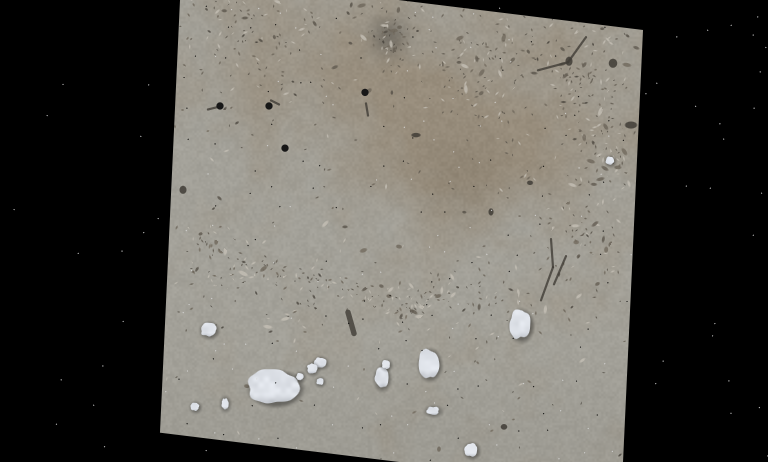
Reproduce this texture procedurally as a Shadertoy shader.

```glsl
// A tilted sheet of beach sand on black, with white rocks, holes, twigs and tide debris.
// The sheet is a sheared box of value noise; hashed grains are scattered in cells,
// denser along debris lines and clusters. Units: 7.68 x 4.6, y down.

const vec2 CANVAS = vec2(7.68, 4.6);
const vec2 SHEET_MIN = vec2(1.8, -.486), SHEET_MAX = vec2(6.444, 4.113);
const vec2 SHEAR = vec2(.0465, -.122);
const vec3 SAND_COOL = vec3(.638, .63, .598), SAND_WARM = vec3(.595, .553, .487);
const vec3 DARK = vec3(.25, .235, .21), HOLE = vec3(.09);
const vec3 SHELL = vec3(.77, .75, .71), ROCK = vec3(.87, .885, .91);
const float DUST_CELL = .22;

// Centre, radii
const vec4 ROCKS[9] = vec4[](
  vec4(2.735, 3.845, .255, .17), vec4(5.2, 3.23, .108, .145), vec4(4.285, 3.62, .105, .14),
  vec4(3.815, 3.76, .07, .1), vec4(2.085, 3.28, .078, .07), vec4(4.71, 4.48, .068, .068),
  vec4(4.33, 4.09, .062, .04), vec4(3.2, 3.61, .06, .05), vec4(2.25, 4.02, .036, .055));
const vec3 PEBBLES[6] = vec3[](vec3(3.12, 3.67, .05), vec3(3.86, 3.63, .042),
  vec3(1.95, 4.05, .042), vec3(3.2, 3.8, .034), vec3(3, 3.75, .035), vec3(6.1, 1.6, .04));
const vec4 STONES[8] = vec4[](
  vec4(6.13, .63, .042, .045), vec4(6.31, 1.245, .06, .035), vec4(4.16, 1.345, .045, .022),
  vec4(1.83, 1.89, .035, .04), vec4(5.3, 1.82, .03, .022), vec4(4.91, 2.11, .025, .035),
  vec4(5.04, 4.25, .032, .028), vec4(5.69, .61, .035, .045));
const vec2 HOLES[4] = vec2[](vec2(2.2, 1.055), vec2(2.69, 1.055), vec2(3.65, .92), vec2(2.85, 1.475));
// Start, end
const vec4 TWIGS[9] = vec4[](
  vec4(3.48, 3.11, 3.54, 3.32), vec4(5.51, 2.38, 5.53, 2.66), vec4(5.53, 2.66, 5.41, 2.99),
  vec4(5.66, 2.55, 5.54, 2.83), vec4(5.38, .7, 5.68, .62), vec4(5.68, .62, 5.86, .37),
  vec4(2.71, 1, 2.79, 1.04), vec4(3.66, 1.03, 3.68, 1.15), vec4(2.08, 1.09, 2.2, 1.06));
const vec2 TIDE[10] = vec2[](vec2(1.9, 2.67), vec2(2.25, 2.82), vec2(2.6, 2.71), vec2(2.95, 2.78),
  vec2(3.5, 2.82), vec2(3.75, 2.98), vec2(4.15, 3.07), vec2(4.35, 2.92), vec2(4.62, 2.83), vec2(4.95, 2.98));
// Centre, spread, density
const vec4 CLUSTERS[9] = vec4[](
  vec4(3.89, .37, .17, 1.3), vec4(2.45, .25, .38, .4), vec4(4.7, .68, .4, .4),
  vec4(5.15, .27, .25, .3), vec4(5.8, .75, .3, .4), vec4(5.95, 1.45, .28, .65),
  vec4(5.85, 2.32, .24, .65), vec4(4.14, 3.07, .12, .8), vec4(3.03, 2.98, .22, .25));

vec3 hash3(vec2 p) {
  vec3 q = fract(p.xyx * vec3(.1031, .103, .0973));
  q += dot(q, q.yxz + 33.33);
  return fract((q.xxy + q.yzz) * q.zyx);
}

float noise(vec2 p) {
  vec2 i = floor(p), f = fract(p);
  f = f * f * (3. - 2. * f);
  return mix(mix(hash3(i).x, hash3(i + vec2(1, 0)).x, f.x),
             mix(hash3(i + vec2(0, 1)).x, hash3(i + 1.).x, f.x), f.y);
}

float glow(vec2 d, float r) { return exp(-dot(d, d) / (r * r)); }
float cover(float d, float px) { return clamp(.5 - d / px, 0., 1.); }
float ellipse(vec2 d, vec2 r) { return (length(d / r) - 1.) * min(r.x, r.y); }

float segment(vec2 p, vec2 a, vec2 b) {
  vec2 pa = p - a, ba = b - a;
  return length(pa - ba * clamp(dot(pa, ba) / dot(ba, ba), 0., 1.));
}

float debrisDensity(vec2 p) {
  float line = segment(p, vec2(1.9, 2.33), vec2(2.55, 2.73));
  for (int i = 0; i < 9; i++) line = min(line, segment(p, TIDE[i], TIDE[i + 1]));
  float density = .035 + .09 * smoothstep(1.3, .2, p.y) + .06 * smoothstep(4.4, 6., p.x);
  density *= 1. - .6 * smoothstep(3.1, 3.6, p.y);
  density += .6 * glow(vec2(line), .09) + .12 * glow(vec2(line), .35);
  for (int i = 0; i < 9; i++) density += CLUSTERS[i].w * glow(p - CLUSTERS[i].xy, CLUSTERS[i].z);
  return density;
}

// Turned oval grains, one per cell, dark or pale
vec3 addGrains(vec3 col, vec2 p, float cell, float density, float px) {
  for (int k = 0; k < 9; k++) {
    vec2 c = floor(p / cell) + vec2(k % 3 - 1, k / 3 - 1);
    vec3 place = hash3(c + 17.), look = hash3(c + 71.);
    float a = look.x * 6.283;
    vec2 d = mat2(cos(a), sin(a), -sin(a), cos(a)) * (p - (c + place.xy) * cell);
    vec2 r = cell * (.1 + .17 * look.y) * vec2(1. + look.z, .75);
    vec3 tone = look.z > .73 ? SHELL : mix(DARK, SAND_WARM, look.y * .6);
    col = mix(col, tone, .8 * cover(ellipse(d, r), px) * step(place.z, density));
  }
  return col;
}

vec3 sand(vec2 p) {
  float warmth = .75 * glow((p - vec2(3.2, .6)) * vec2(.65, 1), .9)
    + .85 * glow(p - vec2(4.55, 1.45), .95) + .5 * glow(p - vec2(5.9, .9), 1.1)
    + .5 * noise(p * 2.3) + .25 * noise(p * 7.) - .375;
  vec3 col = mix(SAND_COOL, SAND_WARM, clamp(warmth, 0., 1.));
  col -= .03 * glow(p - vec2(4.6, 1.75), .4) + .02 * smoothstep(3.2, 4.6, p.y);
  return col + .035 * noise(p * 45.) + .02 * noise(p * 16.) - .027;
}

vec3 addRock(vec3 col, vec2 p, vec4 rock, float px) {
  vec2 d = (p - rock.xy) / rock.zw;
  float size = min(rock.z, rock.w);
  col *= 1. - .35 * smoothstep(.04, -.02, ellipse(p - rock.xy - size * .15, rock.zw));
  vec2 q = pow(abs(d + .14 * d.yx * vec2(1, -1)), vec2(2.5));
  float shape = pow(q.x + q.y, .4) - 1.;
  shape += .28 * (noise(normalize(d + .001) * 2. + rock.xy * 9.) - .4);
  vec3 tone = ROCK + .07 * (noise(p * 18.) - .5) - .1 * smoothstep(.4, 1., d.y);
  return mix(col, tone, cover(shape * size, px));
}

void mainImage(out vec4 fragColor, in vec2 fragCoord) {
  vec2 uv = fragCoord / iResolution.xy;
  vec2 p = vec2(uv.x, 1. - uv.y) * CANVAS;
  float px = CANVAS.y / iResolution.y;
  vec2 s = p + SHEAR * p.yx, edge = max(SHEET_MIN - s, s - SHEET_MAX);
  float sheet = cover(max(edge.x, edge.y), px);

  float density = debrisDensity(p);
  vec3 col = sand(p) * (1. - .25 * glow(p - CLUSTERS[0].xy, .18));
  col = addGrains(col, p, .045, density * .6, px);
  col = addGrains(col, p + 3.7, .1, density * .55, px);

  // Twigs, the first one thick
  for (int i = 0; i < 9; i++)
    col = mix(col, DARK, .8 * cover(segment(p, TWIGS[i].xy, TWIGS[i].zw) - (i < 1 ? .027 : .011), px));
  for (int i = 0; i < 8; i++) col = mix(col, DARK, .85 * cover(ellipse(p - STONES[i].xy, STONES[i].zw), px));
  for (int i = 0; i < 4; i++) col = mix(col, HOLE, cover(length(p - HOLES[i]) - .036, px));
  for (int i = 0; i < 9; i++) col = addRock(col, p, ROCKS[i], px);
  for (int i = 0; i < 6; i++) col = addRock(col, p, PEBBLES[i].xyzz, px);

  // Dust, white or black, seen on black only if white
  vec2 cell = floor(p / DUST_CELL);
  vec3 h = hash3(cell + 5.);
  float speck = cover(length(p - (cell + .1 + .8 * h.xy) * DUST_CELL) - .006, px);
  float white = step(.5, fract(h.z * 37.));
  speck *= .8 * step(h.z, mix(.22, .5, sheet));
  fragColor = vec4(mix(col * sheet, vec3(.85 * white), speck), 1);
}
```
